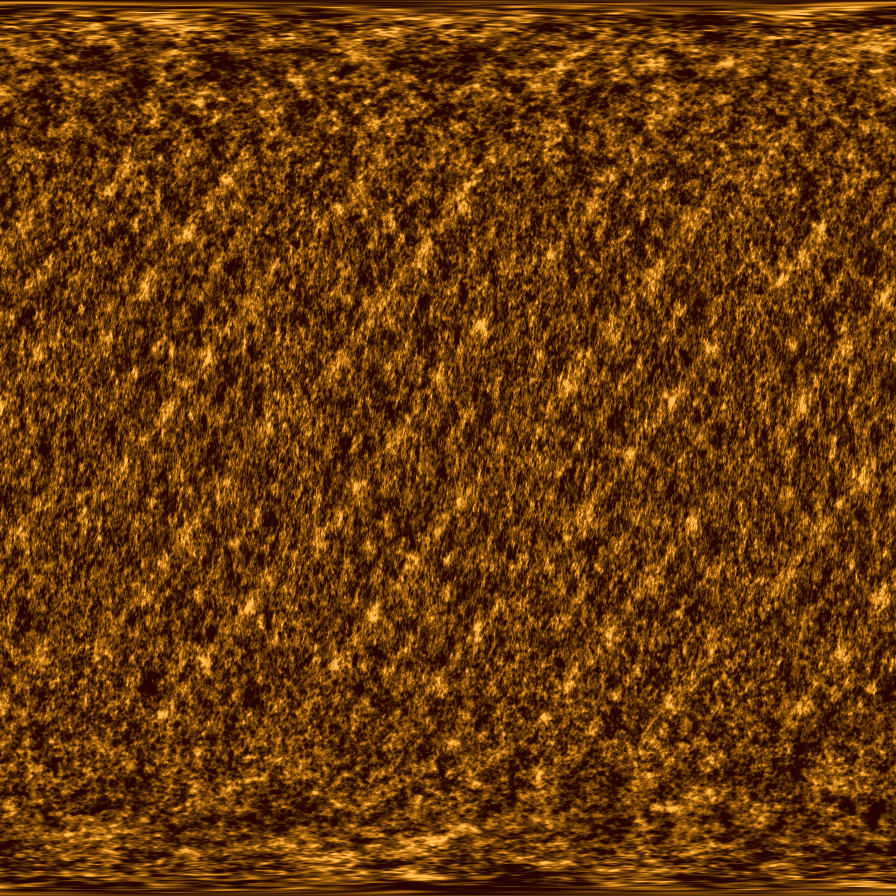
Give the GLSL for this texture, as a WebGL 2 fragment shader.

```glsl
#version 300 es
precision highp float;
// Fibrous amber grain: fractal gradient noise wrapped on a sphere and unrolled,
// so grains are tall at mid height and flat streaks at top and bottom.
// A slanted lattice of bright tufts and dark pits modulates the middle band.

uniform vec2 u_resolution;
out vec4 fragColor;

const float PI = 3.14159;
const float NOISE_DEVIATION = 0.182;
const float SEAM_START = 0.085;
const float CELL_AREA = 0.00778;
const float LEAN = 0.12;
const vec2 LATTICE_ORIGIN = vec2(0.444, 0.517);
const mat2 LATTICE = mat2(0.1146, -0.0174, -0.0464, -0.0608);
const mat3 TURN = mat3(0.0, 0.8, 0.6, -0.8, 0.36, -0.48, -0.6, -0.48, 0.64);

float hash(vec3 p) {
    return fract(sin(dot(p, vec3(127.1, 311.7, 74.7))) * 43758.5453);
}

// Contribution of one cell corner: random gradient dotted with the offset
float slope(vec3 cell, vec3 f, vec3 corner) {
    vec3 c = cell + corner;
    vec3 gradient = vec3(hash(c), hash(c + 17.3), hash(c + 43.9)) * 2.0 - 1.0;
    return dot(gradient, f - corner);
}

float gradientNoise(vec3 p) {
    vec3 i = floor(p);
    vec3 f = fract(p);
    vec3 s = f * f * (3.0 - 2.0 * f);
    vec2 o = vec2(0.0, 1.0);
    vec4 near = vec4(slope(i, f, o.xxx), slope(i, f, o.yxx),
                     slope(i, f, o.xyx), slope(i, f, o.yyx));
    vec4 far = vec4(slope(i, f, o.xxy), slope(i, f, o.yxy),
                    slope(i, f, o.xyy), slope(i, f, o.yyy));
    vec4 face = mix(near, far, s.z);
    vec2 edge = mix(face.xy, face.zw, s.y);
    return mix(edge.x, edge.y, s.x) / NOISE_DEVIATION;
}

// Position on a slightly flattened sphere of a point on the unrolled map
vec3 spherePoint(vec2 uv) {
    float longitude = 2.0 * PI * (uv.x - LEAN * uv.y);
    float latitude = PI * (uv.y - 0.5);
    vec2 ring = cos(latitude) * vec2(cos(longitude), sin(longitude));
    return vec3(ring, 0.8 * sin(latitude));
}

// Fractal grain with zero mean; coarse and fine weight the end octaves
float grain(vec3 p, float coarse, float fine) {
    float amplitudes[5] = float[5](coarse, 0.42, 0.58, 0.58, fine);
    float sum = 0.0;
    p *= 10.0;
    for (int i = 0; i < 5; i++) {
        p = TURN * p + vec3(3.7, 1.9, 5.3);
        sum += amplitudes[i] * gradientNoise(p);
        p *= 2.0;
    }
    return sum;
}

// Gaussian spot with its average over a lattice cell removed
float softSpot(vec2 offset, vec2 radius) {
    vec2 d = offset / radius;
    return exp(-dot(d, d)) - PI * radius.x * radius.y / CELL_AREA;
}

// Offset to the nearest lattice node
vec2 latticeOffset(vec2 p) {
    return LATTICE * (fract(inverse(LATTICE) * p + 0.5) - 0.5);
}

// Bright tufts with dark pits beside them, repeated at three scales
float tufts(vec2 p) {
    float sum = 0.0;
    float amplitude = 1.05;
    float swell = 1.0;
    for (int i = 0; i < 3; i++) {
        vec2 bright = latticeOffset(p);
        vec2 dark = latticeOffset(p - vec2(-0.0174, 0.043));
        sum += amplitude * (softSpot(bright, swell * vec2(0.013, 0.021))
                          - softSpot(dark, swell * vec2(0.010, 0.025)));
        p *= 2.0;
        amplitude *= 0.8;
        swell *= 1.15;
    }
    return sum;
}

// Amber ramp, with stops placed in deviations from the mean level
vec3 amber(float level) {
    vec3 colours[8] = vec3[8](
        vec3(0.15, 0.01, 0.00), vec3(0.18, 0.04, 0.00),
        vec3(0.27, 0.13, 0.01), vec3(0.38, 0.21, 0.02),
        vec3(0.51, 0.29, 0.03), vec3(0.65, 0.39, 0.04),
        vec3(0.85, 0.54, 0.12), vec3(1.00, 0.74, 0.32));
    float stops[8] = float[8](-1.9, -1.3, -0.6, 0.04, 0.64, 1.26, 2.05, 3.0);
    vec3 colour = colours[0];
    for (int i = 1; i < 8; i++) {
        float t = clamp((level - stops[i - 1]) / (stops[i] - stops[i - 1]), 0.0, 1.0);
        colour = mix(colour, colours[i], t);
    }
    return colour;
}

void main() {
    vec2 uv = gl_FragCoord.xy / u_resolution;
    float poleDistance = min(uv.y, 1.0 - uv.y);
    // Four panels; the tufts fade out at their seams and towards the poles
    float panel = (uv.x - SEAM_START) * 4.0;
    float across = fract(panel);
    float seamFade = smoothstep(0.0, 0.045, min(across, 1.0 - across) * 0.25);
    float poleFade = smoothstep(0.1, 0.22, poleDistance);
    float tuftWeight = seamFade * poleFade;

    // Each panel shifts the lattice by its own amount, with slight wobble
    vec2 shift = (mod(floor(panel), 4.0) - 1.0) * vec2(0.03, 0.011);
    vec3 position = spherePoint(uv);
    float wobble = 0.001 * gradientNoise(position * 30.0);
    vec2 latticePoint = uv - LATTICE_ORIGIN - shift + wobble;

    float cap = 1.0 - smoothstep(0.01, 0.08, poleDistance);
    float coarse = mix(mix(0.4, 0.12, poleFade), 0.1, cap);
    float level = grain(position, coarse, mix(0.35, 0.8, cap)) * mix(1.0, 0.9, tuftWeight);
    level += tufts(latticePoint) * tuftWeight;
    fragColor = vec4(amber(level), 1.0);
}
```
